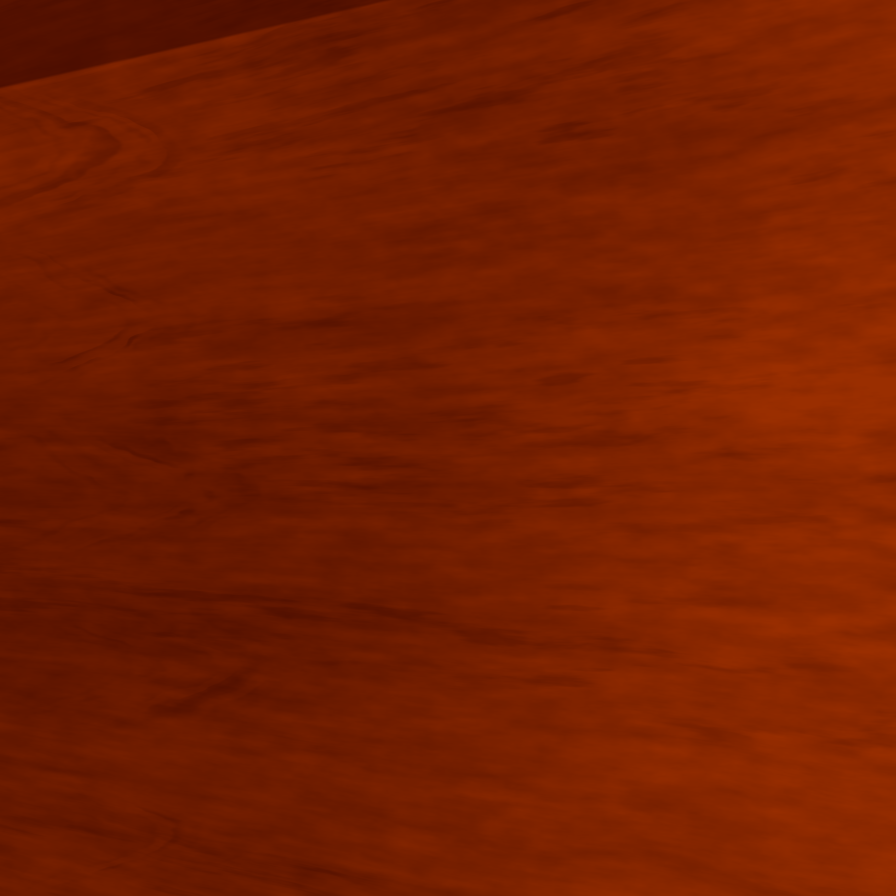
Reproduce this texture procedurally as a WebGL 1 fragment shader.

```glsl
precision highp float;

uniform vec2 u_resolution;

// Colours
const vec3 DARK_WOOD = vec3(0.34, 0.070, 0.0);
const vec3 BRIGHT_WOOD = vec3(0.56, 0.162, 0.0);

// Lighting, as positions between the dark and bright wood
const float BASE_TONE = 0.43;
const float RIGHT_GLOW = 0.57;
const float LEFT_SHADOW = 0.27;
const float UPPER_GLOW = 0.16;

// Grain
const float FAN = 0.45;
const float STREAK_DEPTH = 0.34;
const float FIBRE_DEPTH = 0.42;
const float VEIN_DEPTH = 0.24;
const float MOTTLE_DEPTH = 0.26;

// Nested arches
const float ARCH_SPACING = 0.19;
const float ARCH_DEPTH = 0.30;
const float RING_DENSITY = 75.0;

// Panel edge
const float EDGE_HEIGHT = 0.902;
const float EDGE_SLOPE = 0.225;
const float EDGE_BLUR = 0.002;
const float BACK_TONE = -0.06;

float hash(vec2 p) {
    return fract(sin(dot(p, vec2(127.1, 311.7))) * 43758.5453);
}

float noise(vec2 p) {
    vec2 cell = floor(p);
    vec2 f = fract(p);
    f = f * f * (3.0 - 2.0 * f);
    float low = mix(hash(cell), hash(cell + vec2(1.0, 0.0)), f.x);
    float high = mix(hash(cell + vec2(0.0, 1.0)), hash(cell + 1.0), f.x);
    return mix(low, high, f.y);
}

float fbm(vec2 p) {
    float sum = 0.0;
    float weight = 0.5;
    for (int i = 0; i < 4; i++) {
        sum += weight * noise(p);
        p = p * 2.03 + vec2(17.3, 9.1);
        weight *= 0.5;
    }
    return sum / 0.9375;
}

// Soft round falloff around a centre
float blob(vec2 p, vec2 centre, vec2 size) {
    vec2 d = (p - centre) / size;
    return exp(-dot(d, d));
}

float lighting(vec2 p) {
    float sweep = p.x + 0.28 * (0.5 - p.y) + 0.12 * (fbm(p * vec2(2.5, 6.0)) - 0.5);
    float tone = BASE_TONE + RIGHT_GLOW * smoothstep(0.38, 1.08, sweep);
    tone += 0.16 * blob(p, vec2(1.0, 0.6), vec2(0.3, 0.12));
    tone -= LEFT_SHADOW * blob(p, vec2(0.0, 0.33), vec2(0.38, 0.2));
    tone += UPPER_GLOW * blob(p, vec2(0.08, 0.84), vec2(0.35, 0.12));
    return tone;
}

// Rows of pointed growth rings, opening to the left
float arches(vec2 p) {
    float row = p.y / ARCH_SPACING + 0.12;
    float id = floor(row);
    float across = fract(row) - 0.5 + 0.22 * (fbm(p * vec2(8.0, 13.0)) - 0.5);
    float tip = 0.15 + 0.12 * hash(vec2(id, 4.0));
    float ring = p.x + 0.5 * sqrt(across * across + 0.008) - tip;
    ring += 0.05 * (fbm(p * vec2(18.0, 34.0)) - 0.5);
    float lines = smoothstep(0.35, 0.85, noise(vec2(ring * RING_DENSITY, id * 7.0 + 0.5)));
    float nest = exp(-pow((ring - 0.03) / 0.1, 2.0));
    float fade = 1.0 - smoothstep(0.2, 0.48, abs(across));
    float breaks = smoothstep(0.25, 0.7, fbm(p * vec2(22.0, 48.0) + 11.0));
    return lines * nest * fade * breaks;
}

// Long streaks that fan out towards the right
float grain(vec2 p) {
    float v = (p.y - 0.45) / (1.0 + FAN * (p.x - 0.5));
    v += 0.02 * (fbm(p * vec2(4.0, 7.0)) - 0.5);
    float streaks = fbm(vec2(p.x * 2.5, v * 26.0)) - 0.5;
    float fibres = fbm(vec2(p.x * 15.0, v * 85.0) + 31.0) - 0.5;
    // Thin dark flecks, gathered in loose bands
    float bands = smoothstep(0.35, 0.65, noise(vec2(p.x * 3.0, v * 13.0) + 83.0));
    float veins = bands * smoothstep(0.52, 0.78, fbm(vec2(p.x * 11.0, v * 75.0) + 57.0));
    float mottle = fbm(p * vec2(38.0, 62.0)) - 0.5;
    float strength = mix(0.8, 1.15, p.x);
    return strength * (STREAK_DEPTH * streaks + FIBRE_DEPTH * fibres - VEIN_DEPTH * veins)
        + MOTTLE_DEPTH * mottle;
}

void main() {
    vec2 p = gl_FragCoord.xy / u_resolution;

    float figure = grain(p);
    float tone = lighting(p) + figure - ARCH_DEPTH * arches(p);

    // Shaded corner behind the panel, with a faint lit rim
    float edge = p.y - EDGE_HEIGHT - EDGE_SLOPE * p.x;
    float rim = exp(-pow((edge + 0.004) / 0.004, 2.0)) * (1.0 - smoothstep(0.1, 0.45, p.x));
    tone += 0.2 * rim;
    float blur = max(EDGE_BLUR, 1.0 / u_resolution.y);
    tone = mix(tone, BACK_TONE + 0.6 * figure, smoothstep(-blur, blur, edge));

    vec3 colour = mix(DARK_WOOD, BRIGHT_WOOD, clamp(tone, -0.4, 1.2));
    gl_FragColor = vec4(max(colour, 0.0), 1.0);
}
```
